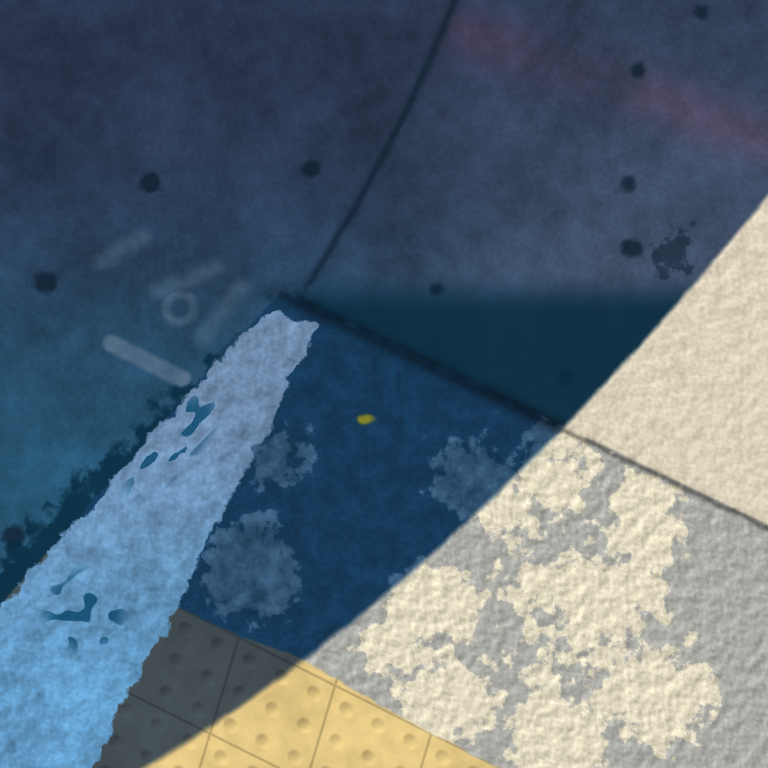
This texture is drawn by a Shadertoy shader. Its source:

```glsl
const vec3 SLAB_TOP = vec3(.17, .215, .31), SLAB_LOW = vec3(.15, .32, .43);
const vec3 SLAB_RIGHT = vec3(.25, .305, .395), SLAB_SUN = vec3(.86, .82, .73);
const vec3 GUTTER_SHADE = vec3(.09, .225, .345), GUTTER_SUN = vec3(.67, .67, .65);
const vec3 PATCH_SHADE = vec3(.25, .37, .48), PATCH_SUN = vec3(.88, .85, .75);
const vec3 PAINT_LOW = vec3(.38, .6, .77), PAINT_HIGH = vec3(.43, .54, .67);
const vec3 TILE_SHADE = vec3(.26, .3, .32), TILE_SUN = vec3(.89, .78, .52);
const vec3 DIRT = vec3(.06, .12, .18), GRIME = vec3(.035, .17, .25);
const float DOME_STEP = .048, PENUMBRA = .007;

// Centre and radius
const vec3 SPOTS[10] = vec3[](
  vec3(.195, .762, .013), vec3(.059, .63, .014), vec3(.567, .622, .009),
  vec3(.738, .509, .012), vec3(.823, .677, .012), vec3(.819, .762, .009),
  vec3(.915, .983, .009), vec3(.831, .91, .01), vec3(.406, .78, .01),
  vec3(.02, .303, .014));
const vec3 PATCHES[11] = vec3[](
  vec3(.72, .37, .07), vec3(.84, .32, .06), vec3(.77, .21, .09),
  vec3(.84, .1, .07), vec3(.56, .21, .06), vec3(.51, .16, .04),
  vec3(.58, .08, .06), vec3(.73, .02, .07), vec3(.32, .25, .06),
  vec3(.36, .41, .04), vec3(.63, .38, .06));
// Start and end
const vec4 STROKES[4] = vec4[](
  vec4(.145, .553, .238, .506), vec4(.316, .627, .262, .56),
  vec4(.13, .66, .185, .69), vec4(.205, .62, .28, .65));

vec2 gradientAt(vec2 cell) {
  float a = 6.2832 * fract(sin(dot(cell, vec2(127.1, 311.7))) * 43758.5);
  return vec2(cos(a), sin(a));
}

float noise(vec2 p) {
  vec2 i = floor(p), f = p - i, e = vec2(1, 0), u = f * f * (3. - 2. * f);
  return mix(mix(dot(gradientAt(i), f), dot(gradientAt(i + e), f - e), u.x),
    mix(dot(gradientAt(i + e.yx), f - e.yx), dot(gradientAt(i + 1.), f - 1.), u.x), u.y);
}

float fbm(vec2 p) {
  float sum = 0., amp = 1.;
  for (int i = 0; i < 5; i++) {
    sum += amp * noise(p);
    p = mat2(1.6, 1.2, -1.2, 1.6) * p + 7.3;
    amp *= .55;
  }
  return sum;
}

float segment(vec2 p, vec2 a, vec2 b) {
  vec2 d = b - a;
  return length(p - a - d * clamp(dot(p - a, d) / dot(d, d), 0., 1.));
}

float fill(float d, float soft) { return 1. - smoothstep(-soft, soft, d); }
float bell(float x) { return exp(-x * x); }

void mainImage(out vec4 fragColor, in vec2 fragCoord) {
  vec2 p = fragCoord / iResolution.xy;
  float broad = fbm(p * 7.), fine = fbm(p * 38. + 20.), grain = noise(p * 190.);
  float relief = fbm(p * 60.) - fbm(p * 60. + vec2(-.24, .28));

  // Shadow edge, curb seam and strip sides
  float sun = fill(p.y + .0988 - p.x * (.4498 + .395 * p.x) + fine * .003, PENUMBRA);
  float seam = .9 * (p.y - .61 + .481 * (p.x - .39));
  float left = .744 * (p.x - .897 * (p.y - .212));
  float right = .89 * (p.x - .12 - .51 * p.y);

  // Slab with rust, joint and spots
  vec3 slab = mix(SLAB_LOW, SLAB_TOP, smoothstep(.35, .9, p.y));
  slab = mix(slab, SLAB_RIGHT, smoothstep(.35, .85, p.x) * (1. - .6 * smoothstep(.6, 1., p.y)));
  slab *= 1. + .2 * broad + .12 * fine + .08 * grain;
  slab.r += .07 * bell(segment(p, vec2(.6, .96), vec2(1, .82)) / .035) * (.7 + broad);
  float joint = p.x - .397 - .516 * (p.y - .622) - .012 * sin(8.3 * (p.y - .622));
  float dirt = .65 * bell((joint + .002 * fine) / .006) * smoothstep(.6, .64, p.y);
  for (int i = 0; i < 10; i++)
    dirt = max(dirt, .75 * fill(length(p - SPOTS[i].xy) - SPOTS[i].z + fine * .005, .005));
  dirt = max(dirt, .5 * fill(length(p - vec2(.88, .67)) - .025 + .04 * fine, .006));
  slab = mix(slab, DIRT, dirt);

  // Chalk
  float chalk = .55 * fill(abs(length(p - vec2(.234, .599)) - .018) - .006, .005);
  for (int i = 0; i < 4; i++) {
    float d = segment(p, STROKES[i].xy, STROKES[i].zw) - .011;
    chalk = max(chalk, i == 0 ? .9 * fill(d, .004) : .4 * fill(d, .009));
  }
  slab = mix(slab, vec3(.37, .46, .55), chalk * (.75 + .4 * fine));
  float grime = fill(.035 * fine - left - .035 + .04 * smoothstep(.3, .62, p.y), .012);
  slab = mix(slab, GRIME, .85 * grime * fill(p.y - .62, .03));
  slab = mix(slab, SLAB_SUN * (1. + .05 * fine + .07 * grain + .1 * relief), sun);

  // Worn gutter
  float wear = -1.;
  for (int i = 0; i < 11; i++)
    wear = max(wear, 1. - length(p - PATCHES[i].xy) / PATCHES[i].z);
  float worn = smoothstep(-.08, .14, wear + .75 * broad + .65 * fine);
  vec3 shade = mix(GUTTER_SHADE, PATCH_SHADE, worn * (.6 + .4 * fine));
  shade *= 1. + .18 * fine + .1 * grain;
  vec3 lit = mix(GUTTER_SUN, PATCH_SUN, worn) * (1. + .2 * relief + .06 * grain);
  vec3 color = mix(shade, lit, sun);

  // Tiles with domes on a skewed grid
  vec2 grid = vec2(p.x - .3 * p.y - .26, p.y - .215 + .5 * (p.x - .221));
  vec2 cell = (fract(grid / DOME_STEP) - .5) * DOME_STEP;
  vec2 border = abs(fract(grid / DOME_STEP / 3. + .5) - .5) * 3. * DOME_STEP;
  float dome = fill(length(cell) - .01, .003) * (12. * (cell.x - cell.y) - .06);
  vec3 tile = mix(TILE_SHADE, TILE_SUN, sun) * (1. + .07 * fine + .08 * broad + dome);
  tile *= 1. - .22 * fill(min(border.x, border.y) - .0015, .002);
  color = mix(color, tile, fill(grid.y - .012 * bell((p.x - .4) / .08) + .004 * fine, .003));

  // Slab edge and groove
  color = mix(color, slab, fill(.002 * fine - max(seam, -left), .002));
  float groove = bell((seam + .004 + .003 * fine) / mix(.01, .004, sun));
  color *= 1. - .4 * groove * smoothstep(.33, .39, p.x);

  // Painted strip with chips
  float strip = max(max(-left, right), p.y - .598 + .35 * abs(p.x - .355));
  vec2 q = p - vec2(.225, .425);
  q = vec2(.66 * q.x + .75 * q.y, .75 * q.x - .66 * q.y);
  float chips = smoothstep(.03, .16, noise(q * vec2(28, 75)) + .3 * fine - .1);
  chips *= fill(length(q * vec2(.7, 1.7)) - .055, .02);
  float pits = smoothstep(.18, .3, noise(p * 48.)) * fill(length(p - vec2(.11, .205)) - .05, .015);
  vec3 coat = mix(PAINT_LOW, PAINT_HIGH, smoothstep(.1, .5, p.y));
  coat *= 1. + .16 * fine + .12 * broad + .08 * grain + .12 * relief;
  coat = mix(coat, GRIME * 1.7, .85 * max(chips, pits));
  color = mix(color, coat, fill(strip + .012 * fine + .006 * broad, .0025));

  // Leaf
  float leaf = fill(length((p - vec2(.477, .453)) * vec2(.6, 1)) - .006 + .004 * fine, .003);
  fragColor = vec4(clamp(mix(color, vec3(.5, .51, .16), leaf), 0., 1.), 1);
}
```
